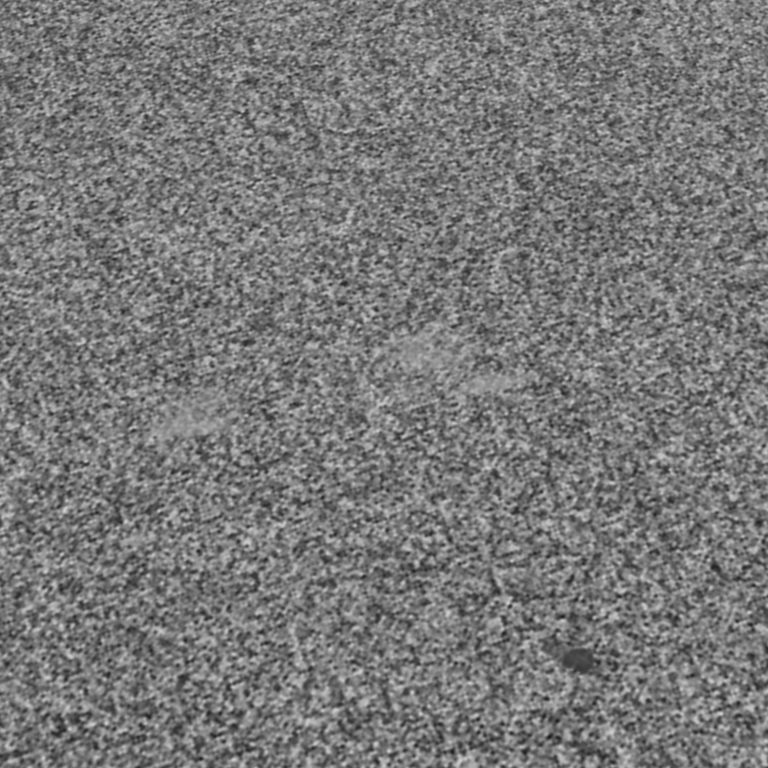
A Shadertoy shader for this texture:

```glsl
// Grey grainy ground seen at a slant, with pale streaky patches and small dark spots.

float hash(vec2 p) {
    vec3 q = fract(vec3(p.xyx) * 0.1031);
    q += dot(q, q.yzx + 33.33);
    return fract((q.x + q.y) * q.z);
}

// Smooth value noise, centred on zero
float noise(vec2 p) {
    vec2 cell = floor(p);
    vec2 f = fract(p);
    f = f * f * (3.0 - 2.0 * f);
    float low = mix(hash(cell), hash(cell + vec2(1, 0)), f.x);
    float high = mix(hash(cell + vec2(0, 1)), hash(cell + vec2(1, 1)), f.x);
    return mix(low, high, f.y) - 0.5;
}

vec2 rotate(vec2 p, float angle) {
    float c = cos(angle), s = sin(angle);
    return vec2(c * p.x + s * p.y, c * p.y - s * p.x);
}

// Soft tilted ellipse: 1 at the centre, fading outwards
float blob(vec2 p, vec2 centre, vec2 radius, float tilt) {
    vec2 d = rotate(p - centre, tilt) / radius;
    return exp(-dot(d, d));
}

void mainImage(out vec4 fragColor, in vec2 fragCoord) {
    vec2 uv = fragCoord / iResolution.xy;

    // Ground plane: grains shrink and flatten towards the top
    vec2 ground = vec2(uv.x - 0.5, uv.y) / (1.0 - 0.2 * uv.y) + 2.0;

    // Two turned layers of grain, drawn out slightly up to the right
    float grain = noise(rotate(ground, 0.35) * vec2(145.0, 185.0));
    grain += 0.75 * noise(rotate(ground, -0.5) * vec2(215.0, 205.0) + 37.0);

    // Broad uneven shade
    float shade = 0.463 + 0.015 * uv.y;
    shade += 0.03 * noise(ground * 9.0) + 0.04 * noise(ground * 28.0);
    shade -= 0.05 * blob(uv, vec2(0.76, 0.70), vec2(0.06, 0.035), 0.0);

    // Pale patches, broken into slanting streaks
    float pale = blob(uv, vec2(0.255, 0.455), vec2(0.065, 0.036), 0.3);
    pale += 0.85 * blob(uv, vec2(0.56, 0.54), vec2(0.075, 0.030), 0.1);
    pale += 0.9 * blob(uv, vec2(0.64, 0.503), vec2(0.055, 0.015), 0.25);
    pale += 0.5 * blob(uv, vec2(0.53, 0.485), vec2(0.040, 0.012), 0.2);
    float streak = noise(rotate(uv, 0.45) * vec2(32.0, 105.0));
    pale = smoothstep(0.2, 0.95, pale + 0.75 * streak * smoothstep(0.05, 0.4, pale));

    // Dark spots with ragged edges
    vec2 ragged = uv + 0.008 * vec2(noise(uv * 70.0), noise(uv * 70.0 + 19.0));
    float dark = smoothstep(0.3, 0.6, blob(ragged, vec2(0.753, 0.141), vec2(0.025, 0.015), 0.0));
    dark += 0.7 * smoothstep(0.3, 0.7, blob(ragged, vec2(0.720, 0.156), vec2(0.020, 0.010), -0.2));
    dark += 0.5 * blob(ragged, vec2(0.685, 0.232), vec2(0.020, 0.009), 0.0);
    dark = min(dark, 1.0);

    // Grain is stronger near the bottom and faint inside patches and spots
    float contrast = mix(0.42, 0.36, uv.y) * (1.0 - 0.55 * pale) * (1.0 - 0.8 * dark);
    float grey = mix(shade, 0.61, 0.8 * pale);
    grey = mix(grey, 0.25, 0.9 * dark) + contrast * grain;
    fragColor = vec4(vec3(clamp(grey, 0.0, 1.0)), 1.0);
}
```
